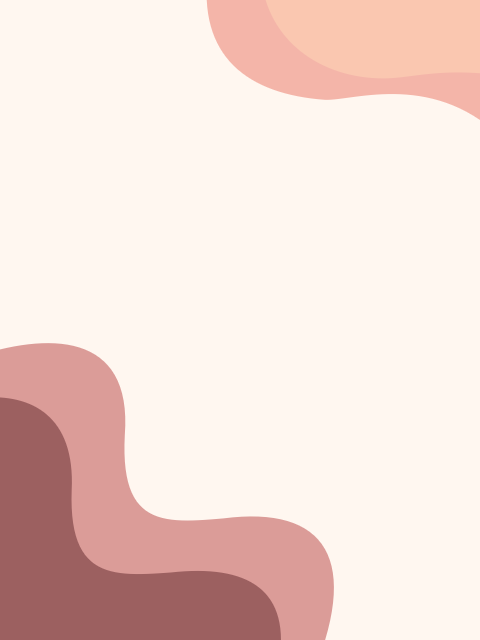
Give the GLSL for this background, as a WebGL 2 fragment shader.

```glsl
#version 300 es
precision highp float;
// Cream background with layered wavy blobs in two opposite corners.

#define CANVAS vec2(75.0, 100.0)
#define STEPS 28
#define CREAM vec3(1.0, 0.969, 0.941)
#define ROSE  vec3(0.86, 0.61, 0.596)
#define PLUM  vec3(0.61, 0.376, 0.376)
#define CORAL vec3(0.957, 0.71, 0.663)
#define PEACH vec3(0.98, 0.78, 0.69)

uniform vec2 u_resolution;
out vec4 outColor;

// Outline state: x is the nearest distance, y flips sign at each crossing.
const vec2 EMPTY = vec2(1e3, 1.0);

float segmentDistance(vec2 p, vec2 a, vec2 b) {
    vec2 pa = p - a, ba = b - a;
    return length(pa - ba * clamp(dot(pa, ba) / dot(ba, ba), 0.0, 1.0));
}

vec2 bezier(vec2 a, vec2 b, vec2 c, vec2 d, float t) {
    float s = 1.0 - t;
    return s * s * s * a + 3.0 * s * t * (s * b + t * c) + t * t * t * d;
}

// Adds one cubic curve to an outline that encloses the corner at the origin.
vec2 addCurve(vec2 state, vec2 p, vec2 a, vec2 b, vec2 c, vec2 d) {
    vec2 from = a;
    for (int i = 1; i <= STEPS; i++) {
        vec2 to = bezier(a, b, c, d, float(i) / float(STEPS));
        state.x = min(state.x, segmentDistance(p, from, to));
        // Parity of crossings along a ray to the right
        if ((from.y > p.y) != (to.y > p.y)) {
            float crossX = mix(from.x, to.x, (p.y - from.y) / (to.y - from.y));
            if (crossX > p.x) state.y = -state.y;
        }
        from = to;
    }
    return state;
}

float roseBlob(vec2 p) {
    vec2 j = vec2(19.5, 32.0), k = vec2(34.9, 19.0);
    vec2 s = addCurve(EMPTY, p, vec2(0.0, 45.4), vec2(10.4, 47.9), vec2(20.6, 46.4), j);
    s = addCurve(s, p, j, vec2(18.75, 17.7), vec2(25.5, 18.2), k);
    s = addCurve(s, p, k, vec2(48.8, 20.8), vec2(55.2, 14.7), vec2(50.8, 0.0));
    return s.x * s.y;
}

float plumBlob(vec2 p) {
    vec2 j = vec2(11.2, 23.4), k = vec2(26.7, 10.55);
    vec2 s = addCurve(EMPTY, p, vec2(0.0, 37.9), vec2(6.5, 37.5), vec2(11.7, 33.6), j);
    s = addCurve(s, p, j, vec2(10.7, 9.5), vec2(17.6, 9.9), k);
    s = addCurve(s, p, k, vec2(37.1, 11.7), vec2(43.9, 8.9), vec2(43.9, 0.0));
    return s.x * s.y;
}

float coralBlob(vec2 p) {
    vec2 j = vec2(24.2, 15.6);
    vec2 s = addCurve(EMPTY, p, vec2(0.0, 18.75), vec2(9.9, 12.0), vec2(20.3, 15.75), j);
    s = addCurve(s, p, j, vec2(34.6, 14.85), vec2(42.2, 10.4), vec2(42.7, 0.0));
    return s.x * s.y;
}

float peachBlob(vec2 p) {
    vec2 j = vec2(15.1, 12.25);
    vec2 s = addCurve(EMPTY, p, vec2(0.0, 11.45), vec2(7.3, 10.9), vec2(11.2, 12.25), j);
    s = addCurve(s, p, j, vec2(23.6, 12.25), vec2(31.1, 7.8), vec2(33.5, 0.0));
    return s.x * s.y;
}

void main() {
    vec2 p = gl_FragCoord.xy / u_resolution * CANVAS;
    vec2 q = CANVAS - p; // half turn: the top right corner becomes the origin
    float pixel = CANVAS.y / u_resolution.y;

    // Paint from back to front with edges one pixel soft
    vec3 color = CREAM;
    color = mix(color, ROSE,  clamp(0.5 - roseBlob(p) / pixel, 0.0, 1.0));
    color = mix(color, PLUM,  clamp(0.5 - plumBlob(p) / pixel, 0.0, 1.0));
    color = mix(color, CORAL, clamp(0.5 - coralBlob(q) / pixel, 0.0, 1.0));
    color = mix(color, PEACH, clamp(0.5 - peachBlob(q) / pixel, 0.0, 1.0));
    outColor = vec4(color, 1.0);
}
```
